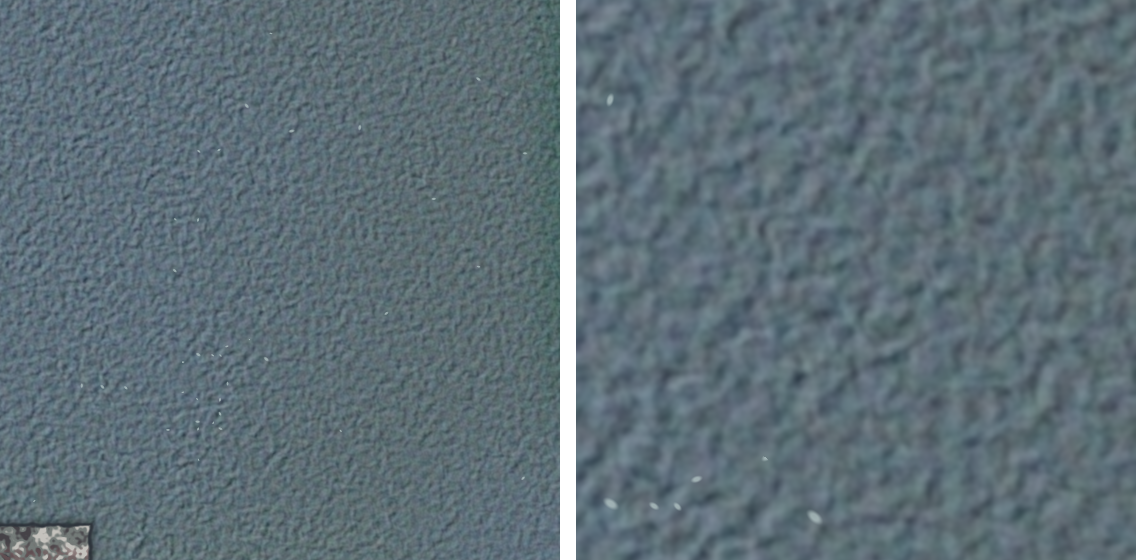
Left, the full canvas; right, a detail of the centre.
Write a WebGL 2 fragment shader that draws this texture.

```glsl
#version 300 es
precision highp float;

uniform vec2 u_resolution;
out vec4 fragColor;

float hash(vec2 p) {
    return fract(sin(dot(p, vec2(127.1, 311.7))) * 43758.5453);
}

mat2 rotation(float angle) {
    float c = cos(angle), s = sin(angle);
    return mat2(c, s, -s, c);
}

// Dot product of a random unit gradient with the offset from its corner
float cornerSlope(vec2 corner, vec2 offset) {
    float angle = 6.2832 * hash(corner);
    return dot(vec2(cos(angle), sin(angle)), offset);
}

float gradientNoise(vec2 p) {
    vec2 cell = floor(p), f = fract(p);
    vec2 w = f * f * f * (f * (f * 6.0 - 15.0) + 10.0);
    vec2 e = vec2(1.0, 0.0);
    float low = mix(cornerSlope(cell, f), cornerSlope(cell + e, f - e), w.x);
    float high = mix(cornerSlope(cell + e.yx, f - e.yx), cornerSlope(cell + 1.0, f - 1.0), w.x);
    return mix(low, high, w.y);
}

// Plaster height, slightly stretched along the rising diagonal
float plasterHeight(vec2 uv) {
    vec2 p = rotation(-0.9) * uv;
    p.x *= 0.85;
    p += 0.005 * vec2(gradientNoise(uv * 43.0), gradientNoise(uv * 43.0 + 40.0));
    return gradientNoise(p * 76.0 + 9.0)
         + 0.60 * gradientNoise(rotation(0.6) * p * 135.0 + 23.0);
}

// Lit slopes plus raised grains, with deeper shade in the pits
float relief(vec2 uv, vec2 lightStep) {
    float towards = plasterHeight(uv - lightStep);
    float away = plasterHeight(uv + lightStep);
    float shade = towards - away + 0.30 * (towards + away);
    return shade - 0.16 * shade * shade + 0.03;
}

// Broad shifts of paint colour over the wall
vec3 wallColor(vec2 uv) {
    vec3 blueGray = vec3(0.366, 0.433, 0.480);
    vec3 dullGray = vec3(0.358, 0.421, 0.442);
    vec3 edgeGreen = vec3(0.280, 0.395, 0.385);
    float drift = 0.25 * gradientNoise(uv * 3.0 + 5.0);
    vec3 color = mix(blueGray, dullGray, smoothstep(0.2, 0.85, uv.x + drift));
    color = mix(color, vec3(0.365, 0.435, 0.445), 0.7 * smoothstep(0.35, 0.0, uv.y + drift));
    color = mix(color, blueGray, smoothstep(0.35, 0.0, length(uv - vec2(0.95, 0.0))));
    float greenEdge = smoothstep(0.91, 1.03, uv.x) * smoothstep(0.1, 0.5, uv.y);
    return mix(color, edgeGreen, greenEdge);
}

float cluster(vec2 uv, vec2 center, vec2 size) {
    vec2 d = (uv - center) / size;
    return exp(-dot(d, d));
}

// Small slanted chips, one at most in each cell
float flecks(vec2 uv, float density, float chance, float radius) {
    vec2 p = uv * density;
    vec2 cell = floor(p);
    vec2 jitter = vec2(hash(cell + 3.1), hash(cell + 8.7)) - 0.5;
    vec2 d = rotation(6.2832 * hash(cell + 5.3)) * (fract(p) - 0.5 - 0.25 * jitter);
    float size = radius * density * mix(0.6, 1.2, hash(cell + 1.9));
    float shape = 1.0 - smoothstep(0.3, 1.0, length(d / vec2(size, size * 0.55)));
    return shape * step(hash(cell + 71.0) + 0.004, chance);
}

// Flaking paint inside the corner plate
vec3 flakeColor(vec2 uv) {
    float coarse = gradientNoise(uv * vec2(46.0, 36.0) + 17.0);
    float fine = gradientNoise(uv * 110.0 + 2.0);
    float tone = coarse + 0.7 * fine + 0.22 * smoothstep(0.03, 0.10, uv.x);
    vec3 color = mix(vec3(0.27, 0.26, 0.28), vec3(0.45, 0.48, 0.47), smoothstep(-0.4, 0.05, tone));
    color = mix(color, vec3(0.77, 0.76, 0.74), smoothstep(0.15, 0.55, tone));
    float stain = smoothstep(0.1, -0.2, fine) * smoothstep(0.035, 0.01, uv.y);
    return mix(color, vec3(0.45, 0.34, 0.35), 0.6 * stain);
}

void main() {
    vec2 uv = gl_FragCoord.xy / u_resolution;

    // Painted plaster, rougher towards the left and in loose patches
    float roughness = mix(0.118, 0.092, smoothstep(0.25, 0.85, uv.x));
    roughness *= 1.0 + 0.5 * gradientNoise(uv * 14.0 + 50.0);
    float shade = relief(uv, vec2(0.0026, -0.0022));
    vec3 color = wallColor(uv) + roughness * shade * vec3(0.96, 1.0, 0.97);

    // Faint colour mottling and fine grain
    float warmth = gradientNoise(uv * 60.0 + 61.0);
    float blueness = gradientNoise(uv * 50.0 + 87.0);
    color += 0.034 * warmth * vec3(1.0, -0.5, 0.2);
    color += 0.038 * blueness * vec3(-0.2, 0.0, 1.0);
    color += 0.035 * gradientNoise(uv * 200.0);

    // Bare specks in two loose groups and a few strays
    float chance = 0.40 * cluster(uv, vec2(0.39, 0.37), vec2(0.040, 0.025))
                 + 0.22 * cluster(uv, vec2(0.37, 0.25), vec2(0.040, 0.055));
    float bare = max(flecks(uv, 75.0, chance, 0.0052), flecks(uv, 24.0, 0.016, 0.0058));
    color = mix(color, vec3(0.70, 0.77, 0.77), 0.75 * bare);

    // Plate in the lower left corner with a dark rim and soft shadow
    float wobble = 0.004 * gradientNoise(uv * 60.0 + 31.0);
    vec2 overhang = uv - vec2(0.164, 0.065);
    float plate = max(overhang.x, overhang.y) + wobble;
    color *= 1.0 - 0.25 * smoothstep(0.014, 0.0, plate);
    color = mix(color, vec3(0.17, 0.19, 0.22), 0.85 * smoothstep(0.003, -0.002, plate));
    color = mix(color, flakeColor(uv), smoothstep(-0.003, -0.008, plate));

    fragColor = vec4(clamp(color, 0.0, 1.0), 1.0);
}
```
